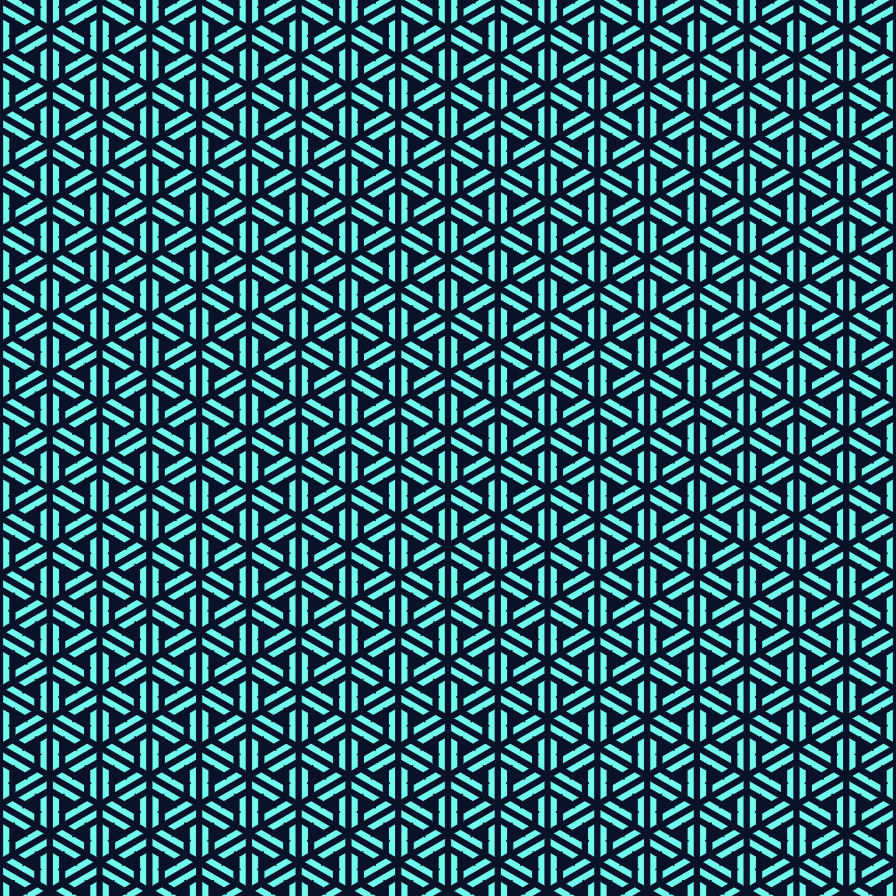
Give the GLSL for this pattern, as a WebGL 2 fragment shader.

```glsl
#version 300 es
precision highp float;

uniform vec2 u_resolution;
out vec4 fragColor;

#define COLUMNS 18.0        // lattice columns across the canvas
#define BAR_OFFSET 0.125    // bar centre to lattice line, in columns
#define BAR_HALF 0.0615     // half the bar width
#define GAP 0.126           // dark gap between neighbouring bars
#define NOTCH_RADIUS 0.022  // small bite in the inner side of a bar
#define NAVY vec3(0.04, 0.07, 0.16)
#define AQUA vec3(0.44, 0.98, 0.92)

const float ROOT3 = 1.7320508;

// Signed distance to one bar; e = distances to its own, the next and the previous edge.
float barDistance(vec3 e) {
    float side = abs(e.x - BAR_OFFSET) - BAR_HALF;
    float head = 0.5 * GAP - e.y;
    float tail = BAR_OFFSET + BAR_HALF + GAP - e.z;
    float bar = max(side, max(head, tail));

    // Notch halfway along the inner side
    vec2 along = vec2(e.x - BAR_OFFSET - BAR_HALF, (e.y - e.z + 2.0 * GAP) / ROOT3);
    return max(bar, NOTCH_RADIUS - length(along));
}

// Distances to the three sides of the enclosing unit-height triangle.
vec3 triangleEdges(vec2 p) {
    vec3 f = fract(vec3(p.x,
                        dot(p, vec2(-0.5, 0.5 * ROOT3)),
                        dot(p, vec2(-0.5, -0.5 * ROOT3))));
    bool pointsLeft = f.x + f.y + f.z > 1.5;
    return pointsLeft ? 1.0 - f.xzy : f;
}

void main() {
    // The lattice starts from a node in the upper left corner
    float scale = COLUMNS / u_resolution.y;
    vec2 p = (gl_FragCoord.xy - vec2(0.0, u_resolution.y)) * scale;

    // Three bars chase each other around every triangle
    vec3 e = triangleEdges(p);
    float d = min(barDistance(e), min(barDistance(e.yzx), barDistance(e.zxy)));

    float coverage = clamp(0.5 - d / scale, 0.0, 1.0);
    fragColor = vec4(mix(NAVY, AQUA, coverage), 1.0);
}
```
